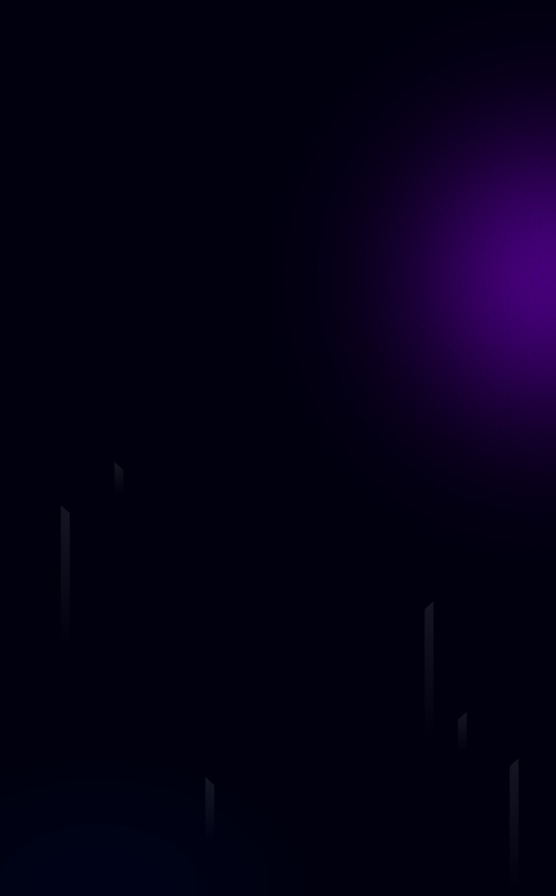
Give the GLSL for this background, as a Shadertoy shader.

```glsl
// A near-black night backdrop with a violet glow, a faint blue haze and fading slanted bars.

// Canvas space: x in 0..ASPECT, y in 0..1
const float ASPECT = 0.621;

const vec3 NIGHT_COLOR = vec3(0.0, 0.0, 0.053);
const vec3 VIOLET_COLOR = vec3(0.268, 0.0, 0.418);
const vec3 HAZE_COLOR = vec3(0.0, 0.012, 0.042);
const vec3 BAR_COLOR = vec3(0.085, 0.085, 0.083);

const vec2 VIOLET_CENTER = vec2(0.612, 0.690);
const vec2 VIOLET_SPREAD = vec2(0.110, 0.112);
const vec2 HAZE_CENTER = vec2(0.110, 0.010);
const vec2 HAZE_SPREAD = vec2(0.120, 0.075);

const float GRAIN_SCALE = 260.0;
const float GRAIN_AMOUNT = 0.10;

const float BAR_HALF_WIDTH = 0.0050;
const float BAR_SLANT = 0.9;
const int BAR_COUNT = 6;

// Each bar: centre x, top y, length
const vec3 BARS[BAR_COUNT] = vec3[BAR_COUNT](
    vec3(0.1328, 0.4844, 0.036),
    vec3(0.0729, 0.4362, 0.159),
    vec3(0.2344, 0.1328, 0.070),
    vec3(0.4792, 0.3290, 0.156),
    vec3(0.5163, 0.2057, 0.046),
    vec3(0.5742, 0.1536, 0.150));

vec2 hashGradient(vec2 cell) {
    vec3 h = fract(cell.xyx * vec3(0.1031, 0.1030, 0.0973));
    h += dot(h, h.yzx + 33.33);
    return 2.0 * fract((h.xx + h.yz) * h.zy) - 1.0;
}

float gradientNoise(vec2 p) {
    vec2 cell = floor(p);
    vec2 f = fract(p);
    vec2 u = f * f * f * (f * (f * 6.0 - 15.0) + 10.0);
    vec2 right = vec2(1.0, 0.0);
    vec2 up = vec2(0.0, 1.0);
    float a = dot(hashGradient(cell), f);
    float b = dot(hashGradient(cell + right), f - right);
    float c = dot(hashGradient(cell + up), f - up);
    float d = dot(hashGradient(cell + 1.0), f - 1.0);
    return mix(mix(a, b, u.x), mix(c, d, u.x), u.y);
}

float softGlow(vec2 p, vec2 center, vec2 spread) {
    vec2 d = (p - center) / spread;
    return exp(-0.5 * dot(d, d));
}

// Bar with a slanted top, rising towards the nearer side of the canvas
float fadingBar(vec2 p, vec3 bar, float pixel) {
    float dx = p.x - bar.x;
    float side = sign(bar.x - 0.5 * ASPECT);
    float top = bar.y - BAR_SLANT * (BAR_HALF_WIDTH - side * dx);
    float sides = clamp((BAR_HALF_WIDTH - abs(dx)) / pixel + 0.5, 0.0, 1.0);
    float cap = clamp((top - p.y) / pixel + 0.5, 0.0, 1.0);
    float fade = clamp(1.0 - (bar.y - p.y) / bar.z, 0.0, 1.0);
    return sides * cap * fade;
}

void mainImage(out vec4 fragColor, in vec2 fragCoord) {
    vec2 p = fragCoord / iResolution.xy * vec2(ASPECT, 1.0);
    float pixel = 1.0 / iResolution.y;

    // Glows, with fine grain in the violet light
    float grain = 1.0 + GRAIN_AMOUNT * gradientNoise(p * GRAIN_SCALE);
    vec3 color = NIGHT_COLOR;
    color += VIOLET_COLOR * softGlow(p, VIOLET_CENTER, VIOLET_SPREAD) * grain;
    color += HAZE_COLOR * softGlow(p, HAZE_CENTER, HAZE_SPREAD);

    // Fading bars
    for (int i = 0; i < BAR_COUNT; i++) {
        color += BAR_COLOR * fadingBar(p, BARS[i], pixel);
    }

    fragColor = vec4(color, 1.0);
}
```
